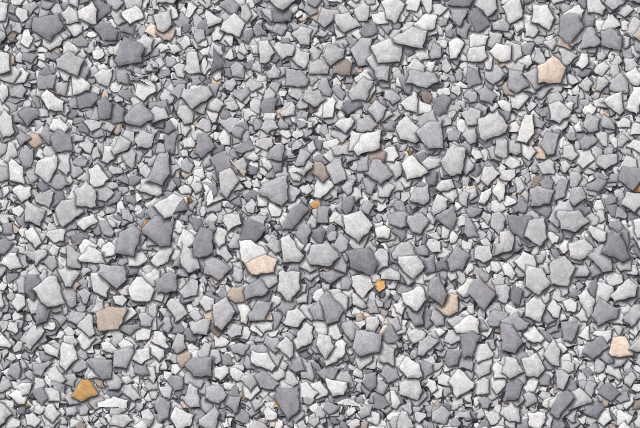
Write a Shadertoy shader that draws this texture.

```glsl
// Crushed grey gravel: layers of angular stones, the smallest at the bottom.
// Each stone is a jittered, stretched convex shape with bevelled facets,
// mottled grain and a soft shadow cast on whatever lies below it.

const int LAYERS = 7;
const int SIDES = 5;
const float TAU = 6.28319;
const float SMALLEST_CELL = 0.0225;  // in canvas heights
const float CELL_GROWTH = 1.25;
const float SHADOW_WIDTH = 0.15;     // in cells
const float SHADOW_FLOOR = 0.16;
const float BEVEL_SHADE = 0.13;
const float MOTTLE = 0.17;
const float GRAIN = 0.13;
const vec2 LIGHT = vec2(-0.45, 0.89);
const vec3 GAP = vec3(0.11, 0.11, 0.13);
const vec3 CHIPPINGS = vec3(0.36, 0.355, 0.37);
const vec3 DARK_STONE = vec3(0.53, 0.525, 0.555);
const vec3 PALE_STONE = vec3(0.93, 0.92, 0.917);
const vec3 TAN_TINT = vec3(1.02, 0.94, 0.87);
const vec3 OCHRE_TINT = vec3(1.03, 0.82, 0.55);

vec4 hash4(vec2 p, float seed) {
    vec4 q = fract(vec4(p.xyx, seed) * vec4(0.1031, 0.1030, 0.0973, 0.1099));
    q += dot(q, q.wzxy + 33.33);
    return fract((q.xxyz + q.yzzw) * q.zywx);
}

float noise(vec2 p) {
    vec2 i = floor(p), f = fract(p);
    f = f * f * (3.0 - 2.0 * f);
    float a = hash4(i, 7.0).x, b = hash4(i + vec2(1, 0), 7.0).x;
    float c = hash4(i + vec2(0, 1), 7.0).x, d = hash4(i + vec2(1, 1), 7.0).x;
    return mix(mix(a, b, f.x), mix(c, d, f.x), f.y);
}

mat2 rotation(float a) {
    float c = cos(a), s = sin(a);
    return mat2(c, s, -s, c);
}

// Edge distance in x, shadow distance in y, outward facet normal in zw.
vec4 stoneShape(vec2 p, vec2 lightDir, float radius, vec4 rnd, vec2 id, float seed) {
    float edge = -9.0, shadow = -9.0;
    vec2 normal = vec2(0);
    float flatness = mix(0.42, 0.86, rnd.y);
    radius *= mix(1.2, 0.98, rnd.y);
    vec2 axis = vec2(cos(rnd.x * TAU), sin(rnd.x * TAU));
    for (int k = 0; k < SIDES; k++) {
        vec4 side = hash4(id, seed + float(k) * 3.7 + 11.0);
        float a = (float(k) + 0.6 * (side.x - 0.5)) * TAU / float(SIDES) + rnd.z * TAU;
        vec2 n = vec2(cos(a), sin(a));
        float along = dot(n, axis);
        float reach = radius * sqrt(mix(flatness * flatness, 1.0, along * along));
        reach *= mix(0.82, 1.08, side.y);
        float d = dot(p, n) - reach;
        if (d > edge) { edge = d; normal = n; }
        shadow = max(shadow, d + dot(lightDir, n) * 0.06);
    }
    // Blunt the sharpest tips.
    float tip = length(p) - radius * 1.22;
    return vec4(max(edge, tip), max(shadow, tip), normal);
}

vec3 stoneColour(vec4 rnd, float tone) {
    vec3 c = mix(DARK_STONE, PALE_STONE, pow(tone, 0.6));
    if (rnd.w > 0.996) return c * OCHRE_TINT;
    return rnd.w > 0.972 ? c * TAN_TINT : c;
}

void mainImage(out vec4 fragColor, in vec2 fragCoord) {
    vec2 uv = fragCoord / iResolution.y;
    float pixel = 1.0 / iResolution.y;
    float mottle = noise(uv * 75.0) * 0.6 + noise(uv * 160.0 + 31.0) * 0.4 - 0.5;
    float grain = noise(uv * 380.0) - 0.5;
    float patches = noise(uv * 4.5 + 3.0);
    vec2 warp = vec2(noise(uv * 85.0 + 5.0), noise(uv * 85.0 + 57.0)) - 0.5;

    vec3 colour = CHIPPINGS * (0.45 + 1.1 * noise(uv * 150.0 + 9.0));
    float light = 1.0;
    for (int layer = 0; layer < LAYERS; layer++) {
        // The two lowest layers share the smallest size to fill the gaps.
        float step = max(float(layer) - 1.0, 0.0);
        float level = step / float(LAYERS - 2);
        float cell = SMALLEST_CELL * pow(CELL_GROWTH, step);
        float seed = float(layer) * 29.0 + 3.0;
        mat2 turn = rotation(float(layer) * 1.13 + 0.4);
        vec2 lightDir = turn * LIGHT;
        vec2 p = turn * (uv + warp * 0.005) / cell + seed;
        float blur = 0.7 * pixel / cell;
        // Larger stones are rarer and avoid the patches of fine chippings.
        float density = mix(1.0, 0.20, level);
        density *= mix(1.0, smoothstep(0.05, 0.35, patches), level * 0.8);

        for (int y = -1; y <= 1; y++)
        for (int x = -1; x <= 1; x++) {
            vec2 id = floor(p) + vec2(x, y);
            vec4 place = hash4(id, seed);
            if (place.z > density) continue;
            vec2 local = p - id - 0.5 - 0.65 * (place.xy - 0.5);
            if (dot(local, local) > 1.3) continue;
            vec4 rnd = hash4(id, seed + 5.0);
            float radius = mix(0.38, 0.51, place.w);
            vec4 shape = stoneShape(local, lightDir, radius, rnd, id, seed);

            // Shadow on the stones below, then the stone's own surface.
            float shade = mix(SHADOW_FLOOR, 1.0, smoothstep(-0.06, SHADOW_WIDTH, shape.y));
            light = min(light, shade);
            float cover = 1.0 - smoothstep(-blur, blur, shape.x);
            if (cover <= 0.0) continue;
            vec4 look = hash4(id, seed + 9.0);
            float bevel = 1.0 - smoothstep(0.0, mix(0.06, 0.26, look.y), -shape.x);
            float facing = dot(shape.zw, lightDir);
            float relief = bevel * (facing * BEVEL_SHADE - 0.06);
            relief += dot(local, lightDir) * 0.12 + mottle * MOTTLE + grain * GRAIN;
            vec3 face = stoneColour(rnd, look.x) * (1.0 + relief);
            colour = mix(colour, face, cover);
            light = mix(light, 1.0, cover);
        }
    }
    colour = mix(GAP * 0.8, colour, light);
    fragColor = vec4(clamp(colour, 0.0, 1.0), 1.0);
}
```
